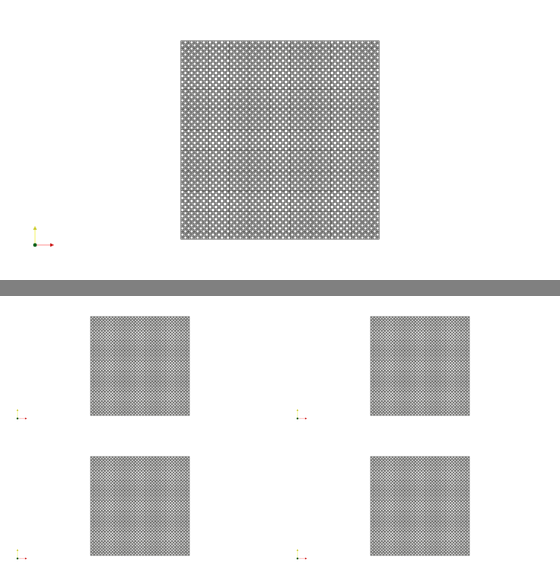
Top: one tile. Bottom: repeated 2 by 2.
Write a Shadertoy shader that draws this pattern.

```glsl
// Square mesh of cells, every other one split in four, with a small axis marker on white.
#define CELLS 65.0        // cells along each side of the mesh
#define LINE_WIDTH 0.175  // mesh line width, in cells
#define HALF_SIDE 0.354   // half the mesh side, in canvas heights
#define SOFTNESS 0.0049   // width of the edge smoothing, in canvas heights
#define AXIS_ORIGIN vec2(0.125, 0.125)
#define AXIS_LENGTH 0.068
#define SHAFT_WIDTH 0.0022
#define HEAD_LENGTH 0.014
#define HEAD_RADIUS 0.0065
#define SAMPLES 8         // samples per smoothing width

const vec3 PAPER = vec3(1.0);
const vec3 INK = vec3(0.14, 0.14, 0.13);

// 1 on a mesh line, 0 elsewhere
float meshLine(vec2 p) {
    vec2 cell = (p + HALF_SIDE) / (2.0 * HALF_SIDE) * CELLS;
    vec2 outside = abs(cell - 0.5 * CELLS) - 0.5 * CELLS;
    float beyond = max(outside.x, outside.y);
    if (beyond > 0.5 * LINE_WIDTH) return 0.0;

    vec2 border = abs(cell - round(cell));
    float d = min(border.x, border.y);

    // Alternate cells, corners included, carry an inner cross
    vec2 id = floor(cell);
    if (beyond < 0.0 && mod(id.x + id.y, 2.0) < 0.5) {
        vec2 middle = abs(fract(cell) - 0.5);
        d = min(d, min(middle.x, middle.y));
    }
    return step(d, 0.5 * LINE_WIDTH);
}

// Paints an arrow along +x: thin shaft and tapered head
vec3 paintArrow(vec3 base, vec2 p, vec3 shaftColor, vec3 headColor) {
    float headStart = AXIS_LENGTH - HEAD_LENGTH;
    if (p.x > 0.0 && p.x < headStart && abs(p.y) < 0.5 * SHAFT_WIDTH)
        return shaftColor;
    float taper = HEAD_RADIUS * (AXIS_LENGTH - p.x) / HEAD_LENGTH;
    if (p.x >= headStart && abs(p.y) < taper)
        return headColor * mix(1.0, 0.7, abs(p.y) / HEAD_RADIUS);
    return base;
}

vec3 scene(vec2 p, float aspect) {
    vec3 color = mix(PAPER, INK, meshLine(p - vec2(0.5 * aspect, 0.5)));

    // Axis marker
    vec2 q = p - AXIS_ORIGIN;
    color = paintArrow(color, q, vec3(1.0, 0.5, 0.5), vec3(0.85, 0.0, 0.0));
    color = paintArrow(color, q.yx, vec3(0.95, 0.95, 0.3), vec3(0.85, 0.85, 0.1));
    if (length(q) < HEAD_RADIUS) color = vec3(0.0, 0.35, 0.05);
    return color;
}

void mainImage(out vec4 fragColor, in vec2 fragCoord) {
    float aspect = iResolution.x / iResolution.y;
    vec2 center = fragCoord / iResolution.y;
    float footprint = max(SOFTNESS, 1.0 / iResolution.y);
    vec3 sum = vec3(0.0);

    // Average samples over the footprint for smooth edges
    for (int j = 0; j < SAMPLES; j++) {
        for (int i = 0; i < SAMPLES; i++) {
            vec2 offset = (vec2(i, j) + 0.5) / float(SAMPLES) - 0.5;
            sum += scene(center + offset * footprint, aspect);
        }
    }
    fragColor = vec4(sum / float(SAMPLES * SAMPLES), 1.0);
}
```
